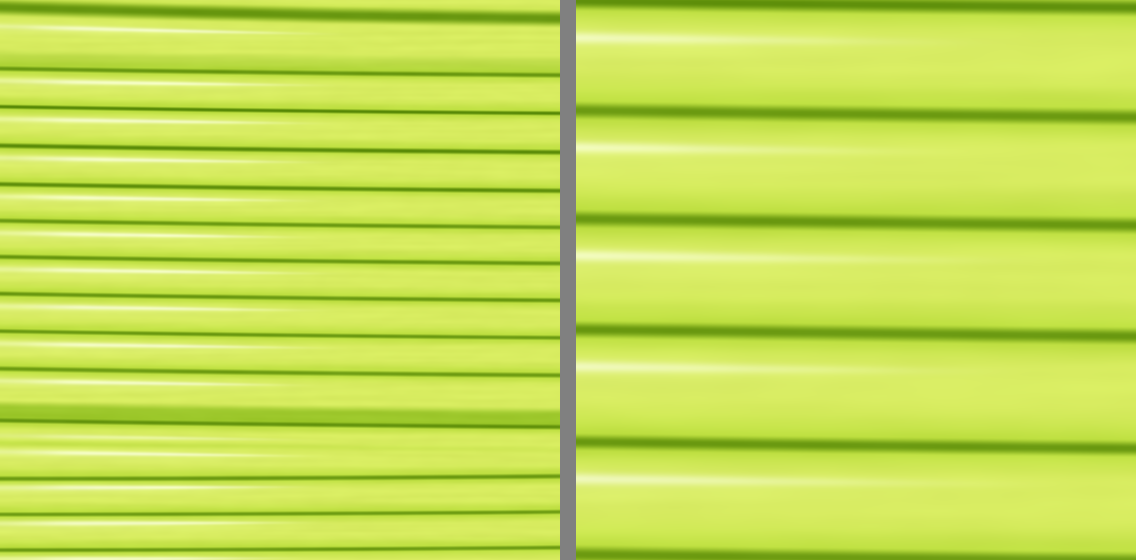
Left, the full canvas; right, a detail of the centre.
Give the GLSL for this texture, as a Shadertoy shader.

```glsl
// Glossy lime filament wound in near-horizontal strands with dark grooves and soft streaks of light.

const vec3 SHADOW = vec3(0.37, 0.56, 0.04);
const vec3 MOSS   = vec3(0.58, 0.76, 0.14);
const vec3 LEAF   = vec3(0.71, 0.86, 0.21);
const vec3 LIME   = vec3(0.845, 0.925, 0.375);
const vec3 PALE   = vec3(0.89, 0.95, 0.53);
const vec3 GLOSS  = vec3(0.96, 0.99, 0.79);

const float PITCH = 0.067;

float hash(float n) {
    return fract(sin(n * 12.99 + 4.1) * 4375.85);
}

vec2 gradient(vec2 cell) {
    float angle = 6.2832 * hash(cell.x + 57.0 * cell.y);
    return vec2(cos(angle), sin(angle));
}

float gradientNoise(vec2 p) {
    vec2 c = floor(p), f = fract(p);
    vec2 u = f * f * f * (f * (f * 6.0 - 15.0) + 10.0);
    vec2 e = vec2(1.0, 0.0);
    float low  = mix(dot(gradient(c), f), dot(gradient(c + e), f - e), u.x);
    float high = mix(dot(gradient(c + e.yx), f - e.yx), dot(gradient(c + 1.0), f - 1.0), u.x);
    return mix(low, high, u.y);
}

float bell(float d, float width) {
    return exp(-d * d / (width * width));
}

// 1 when the strand index is k
float isStrand(float i, float k) {
    return 1.0 - step(0.5, abs(i - k));
}

// Depth of groove i below the top edge: even pitch, a few wide gaps, slight sag and tilt
float grooveDepth(float i, float x) {
    float depth = 0.1224 + PITCH * (i - 1.0);
    depth -= 0.0423 * (1.0 - step(0.5, i));
    depth += 0.0254 * step(9.5, i) + 0.0371 * step(10.5, i);
    depth -= 0.0033 * max(i - 11.0, 0.0);
    depth += 0.0055 * bell(i - 4.0, 1.6);
    float tilt = i < 0.5 ? 0.020 : (i < 10.5 ? 0.0118 : -0.0045);
    float bend = tilt > 0.0 ? x * (1.4 - 0.4 * x) : x * x;
    return depth + tilt * bend;
}

// Darkness of groove i at distance d from its centre
float grooveShade(float i, float d) {
    float width = mix(0.0032 + 0.0008 * hash(i), 0.0105, isStrand(i, 0.0));
    float strength = 0.80 + 0.2 * hash(i + 7.0) + 0.15 * bell(i - 2.5, 1.2);
    strength += 0.1 * isStrand(i, 10.0);
    return strength * (1.0 - smoothstep(0.1 * width, 1.7 * width, d));
}

// Streak of light that tapers out to the right
float streak(float x, float d, float i) {
    float end = 0.56 + 0.10 * hash(i + 3.0);
    float fade = 1.0 - smoothstep(0.28, end, x);
    float start = mix(0.45, 1.0, smoothstep(0.0, 0.16, x));
    float width = mix(0.0052, 0.0022, clamp(x / end, 0.0, 1.0));
    return fade * start * bell(d, width);
}

vec3 strandColor(float i, float x, float above, float below) {
    // Rounded body, darker towards both grooves
    float body = smoothstep(-0.004, 0.021, above) * smoothstep(-0.006, 0.027, below);
    vec3 color = mix(LEAF, LIME, body);
    color = mix(color, LEAF, 0.25 * (1.0 - smoothstep(0.0, 0.6, x)) * (1.0 - body));

    // Shaded underside of the wide strands
    float underside = 0.85 * isStrand(i, 9.0) + 0.35 * isStrand(i, 0.0);
    color = mix(color, MOSS, underside * (1.0 - smoothstep(0.022, 0.038, below)));

    // Main streak with its glow; one strand carries a second streak
    float twin = isStrand(i, 10.0);
    float offset = mix(0.022, 0.016, step(10.5, i));
    offset += 0.012 * isStrand(i, 0.0) + 0.034 * twin;
    float d = above - offset;
    float glow = bell(d - 0.004, 0.012) * (1.0 - smoothstep(0.2, 0.75, x));
    color = mix(color, PALE, 0.35 * glow);
    color = mix(color, LEAF, 0.5 * twin * bell(above - 0.040, 0.006) * (1.0 - 0.7 * x));
    color = mix(color, GLOSS, 0.92 * streak(x, d, i));
    return mix(color, GLOSS, 0.55 * twin * streak(x, above - 0.027, i));
}

void mainImage(out vec4 fragColor, in vec2 fragCoord) {
    vec2 p = fragCoord / iResolution.xy;
    float depth = 1.0 - p.y;

    // Find the strand: the last groove above this point
    float strand = -1.0;
    for (int k = 0; k < 14; k++) {
        if (grooveDepth(float(k), p.x) <= depth) strand = float(k);
    }
    float above = depth - grooveDepth(strand, p.x);
    float below = grooveDepth(strand + 1.0, p.x) - depth;
    vec3 color = strandColor(strand, p.x, above, below);

    // Grooves on either side
    float shade = max(grooveShade(strand, above), grooveShade(strand + 1.0, below));
    color = mix(color, SHADOW, min(shade, 1.1));

    // Faint drawn-out unevenness of the plastic
    color += 0.022 * gradientNoise(p * vec2(4.0, 110.0)) + 0.010 * gradientNoise(p * vec2(24.0, 70.0));
    fragColor = vec4(clamp(color, 0.0, 1.0), 1.0);
}
```
